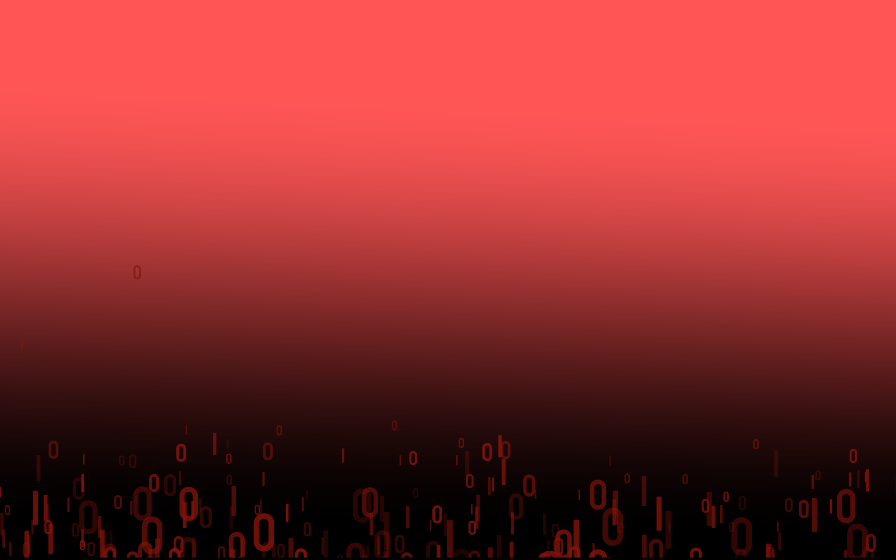
This background is drawn by a WebGL 2 fragment shader. Its source:

```glsl
#version 300 es
precision highp float;
// A coral sky sinks through a slightly tilted smooth gradient into black.
// Along the foot, layered jittered grids scatter rounded rings and upright
// bars; they grow larger and denser toward the bottom edge.

#define CORAL vec3(1.0, 0.335, 0.335)
#define EMBER vec3(0.52, 0.075, 0.04)
#define FADE_TOP 0.833
#define FADE_BOTTOM 0.042
#define TILT_TOP 0.075
#define TILT_BOTTOM 0.03
#define LAYERS 8
#define MARK_SIZE vec2(0.018, 0.068)
#define LAYER_TOP vec2(0.28, 0.15)
#define DENSITY vec2(0.09, 0.75)
#define STROKE 0.075

uniform vec2 u_resolution;
out vec4 fragColor;

// Three random values per cell, from multiply-and-fold arithmetic.
vec3 hash3(vec2 cell) {
    vec3 q = fract(vec3(cell.xyx) * vec3(0.1031, 0.1030, 0.0973));
    q += dot(q, q.yxz + 33.33);
    return fract((q.xxy + q.yzz) * q.zyx);
}

float roundBox(vec2 p, vec2 halfSize, float radius) {
    vec2 q = abs(p) - halfSize + radius;
    return length(max(q, 0.0)) + min(max(q.x, q.y), 0.0) - radius;
}

// Signed distance to a unit-high mark: hollow ring or solid bar.
float markDistance(vec2 p, bool ring) {
    float outline = roundBox(p, vec2(0.27, 0.5), 0.26);
    float hollow = abs(outline + STROKE) - STROKE;
    return ring ? hollow : roundBox(p, vec2(STROKE, 0.5), 0.02);
}

// Opacity of one grid layer; depth runs from small (0) to large (1).
float markLayer(vec2 p, float depth, float seed) {
    float size = mix(MARK_SIZE.x, MARK_SIZE.y, depth);
    float top = mix(LAYER_TOP.x, LAYER_TOP.y, depth);
    vec2 spacing = vec2(1.5, 1.65) * size;
    vec2 grid = p / spacing + hash3(vec2(seed, 7.0)).xy;
    vec2 cell = floor(grid);
    vec3 place = hash3(cell + seed * 37.0);
    vec3 look = hash3(cell + seed * 53.0 + 19.0);

    // Marks become rare toward the top of their layer.
    float cellHeight = (cell.y + 0.5 - hash3(vec2(seed, 7.0)).y) * spacing.y;
    float chance = mix(DENSITY.x, DENSITY.y, depth);
    chance *= clamp(1.5 * (1.0 - cellHeight / top), 0.0, 1.0);
    if (place.z > chance) return 0.0;

    vec2 jitter = (place.xy - 0.5) * vec2(0.85, 0.5);
    vec2 local = (fract(grid) - 0.5) * spacing / size - jitter;
    float d = markDistance(local, look.x < 0.52) * size;
    float pixel = 1.0 / u_resolution.y;
    float cover = 1.0 - smoothstep(-0.5 * pixel, 0.5 * pixel, d);
    return cover * mix(0.22, 0.9, look.y);
}

void main() {
    vec2 uv = gl_FragCoord.xy / u_resolution;
    vec2 p = gl_FragCoord.xy / u_resolution.y;

    // Tilted sky, with a warmer red in the deepest shadows.
    float side = uv.x - 0.5;
    float low = FADE_BOTTOM - TILT_BOTTOM * side;
    float high = FADE_TOP - TILT_TOP * side;
    float light = smoothstep(low, high, uv.y);
    vec3 color = CORAL * vec3(light, vec2(pow(light, 1.08)));

    // Scattered marks, small layers first.
    for (int i = 0; i < LAYERS; i++) {
        float depth = float(i) / float(LAYERS - 1);
        color = mix(color, EMBER, markLayer(p, depth, float(i) + 1.0));
    }

    // Thin dark rim at the foot.
    color *= smoothstep(0.002, 0.006, uv.y);
    fragColor = vec4(color, 1.0);
}
```
